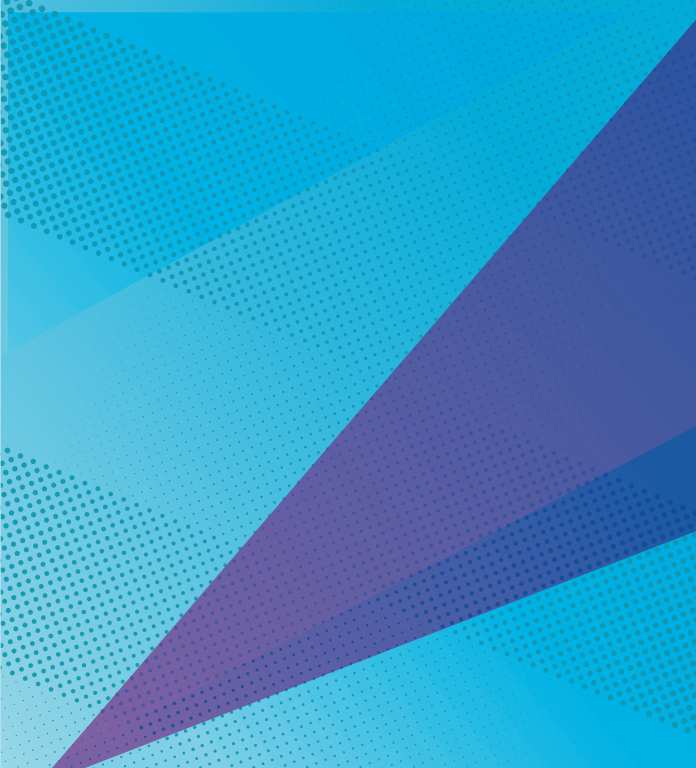
Write a WebGL 2 fragment shader that draws this background.

```glsl
#version 300 es
precision highp float;
// Cyan backdrop crossed by a pale diagonal band and a violet wedge, under halftone dots.
// Shapes are half-planes tinted by one shared diagonal ramp; the dots form a tilted
// staggered lattice in stripes that swell and shrink in alternate directions.
uniform vec2 u_resolution;
out vec4 fragColor;

#define ROW_PITCH 0.00912
#define ROWS_PER_STRIPE 30.0
#define DOT_AXIS vec2(0.921, 0.389)
#define RAMP_AXIS vec2(0.77, 0.64)
#define STREAK_WIDTH 0.045
#define STREAK_AMOUNT 0.45

float pixel;

// Antialiased cover from a signed distance, positive inside
float cover(float d) { return clamp(d / pixel + 0.5, 0.0, 1.0); }

// Signed distance to the line a-b, positive on its left
float side(vec2 p, vec2 a, vec2 b) {
    vec2 dir = normalize(b - a);
    return dot(p - a, vec2(-dir.y, dir.x));
}

// Three colour ramp with its middle at zero
vec3 ramp(float t, vec3 low, float lowAt, vec3 mid, vec3 high, float highAt) {
    return t < 0.0 ? mix(mid, low, min(t / lowAt, 1.0))
                   : mix(mid, high, min(t / highAt, 1.0));
}

// Halftone stripes, measured from the upper left corner
float halftone(vec2 p) {
    vec2 q = vec2(p.x, 1.0 - p.y);
    float u = dot(q, DOT_AXIS);
    float v = dot(q, vec2(-DOT_AXIS.y, DOT_AXIS.x)) + 0.0108;
    float row = floor(v / ROW_PITCH + 0.5);
    float stripe = floor(row / ROWS_PER_STRIPE);
    float stagger = mod(row, 2.0) * 0.5;
    float column = floor(u / (2.0 * ROW_PITCH) - stagger + 0.5) + stagger;
    vec2 center = vec2(column * 2.0, row) * ROW_PITCH;
    float shrinking = 0.0045 - 0.0038 * center.x;
    float growing = 0.0042 * center.x - 0.0008;
    float radius = mod(stripe, 2.0) < 0.5 ? shrinking : growing;
    radius = clamp(radius, 0.0, 0.0044);
    return cover(radius - length(vec2(u, v) - center)) * min(radius / pixel * 2.0, 1.0);
}

void main() {
    pixel = 1.0 / u_resolution.y;
    vec2 p = gl_FragCoord.xy * pixel;
    float t = dot(p, RAMP_AXIS) - RAMP_AXIS.y;

    // Cyan backdrop with faint diagonal streaks
    float stepped = (floor(t / STREAK_WIDTH) + 0.5) * STREAK_WIDTH;
    float streaked = mix(t, stepped, STREAK_AMOUNT);
    vec3 backdrop = ramp(streaked, vec3(0.50, 0.81, 0.90), -0.42,
                         vec3(0.0, 0.70, 0.89), vec3(0.0, 0.66, 0.88), 0.40);

    // Pale band, also showing as a thin frame on the top and left
    vec3 pale = ramp(t, vec3(0.60, 0.84, 0.90), -0.64,
                     vec3(0.20, 0.72, 0.87), vec3(0.01, 0.67, 0.85), 0.39);
    float bandTop = side(p, vec2(0.0104, 0.5417), vec2(0.781, 0.962));
    float bandBottom = side(p, vec2(0.228, 0.0885), vec2(0.9036, 0.444));
    float band = cover(min(-bandTop, bandBottom));
    float frame = cover(max(0.0104 - p.x, p.y - 0.984)) * cover(bandTop);
    vec3 color = mix(backdrop, pale, band);
    vec3 frameColor = mix(pale, vec3(0.50, 0.80, 0.86), 0.35 * (1.0 - smoothstep(0.0, 0.5, p.x)));
    color = mix(color, frameColor, frame);

    // Violet wedge, bluer below the band
    vec3 violet = ramp(t, vec3(0.50, 0.38, 0.64), -0.55,
                       vec3(0.36, 0.365, 0.635), vec3(0.18, 0.33, 0.625), 0.62);
    vec3 blue = ramp(t, vec3(0.48, 0.38, 0.64), -0.50,
                     vec3(0.26, 0.365, 0.65), vec3(0.11, 0.35, 0.64), 0.26);
    float wedgeTop = side(p, vec2(0.0677, 0.0), vec2(0.9036, 0.9714));
    float wedgeBottom = side(p, vec2(0.1107, 0.0), vec2(0.9036, 0.3073));
    float wedge = cover(min(-wedgeTop, wedgeBottom));
    vec3 wedgeColor = mix(blue, violet, cover(bandBottom));
    color = mix(color, wedgeColor, wedge);

    // Dots: teal on cyan, deep blue on the wedge
    vec3 dotColor = mix(vec3(0.06, 0.59, 0.69), vec3(0.05, 0.28, 0.60), wedge);
    float dotStrength = mix(0.92, mix(0.75, 0.4, cover(bandBottom)), wedge);
    color = mix(color, dotColor, halftone(p) * dotStrength);

    // Pale hairline on the left edge
    color = mix(color, vec3(0.75, 0.90, 0.93), 0.7 * cover(0.0013 - p.x));
    fragColor = vec4(color, 1.0);
}
```
